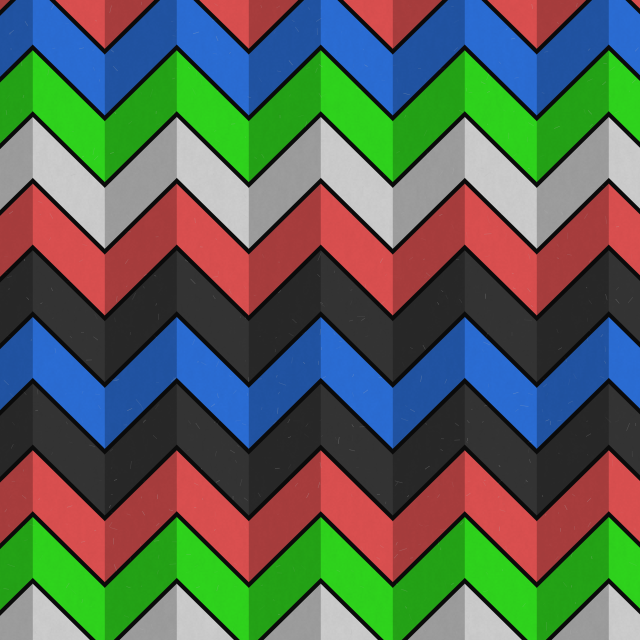
Reproduce this pattern procedurally as a three.js fragment shader.

```glsl
// Folded zigzag bands in five colours, split by dark outlines.
// A triangle wave bends stacked stripes; each rising flank is shaded.
// Fine grain and sparse hashed scratches give a lightly worn surface.

varying vec2 vUv;

float hash(vec2 p) {
  vec3 q = fract(vec3(p.xyx) * 0.1031);
  q += dot(q, q.yzx + 33.33);
  return fract((q.x + q.y) * q.z);
}

float valueNoise(vec2 p) {
  vec2 cell = floor(p), f = fract(p);
  f = f * f * (3.0 - 2.0 * f);
  return mix(mix(hash(cell), hash(cell + vec2(1.0, 0.0)), f.x),
             mix(hash(cell + vec2(0.0, 1.0)), hash(cell + 1.0), f.x), f.y);
}

// Band colours, counted downward from the top
vec3 bandColor(float band) {
  vec3 red = vec3(0.845, 0.307, 0.307);
  vec3 blue = vec3(0.165, 0.42, 0.82);
  vec3 green = vec3(0.18, 0.82, 0.11);
  vec3 silver = vec3(0.79);
  vec3 charcoal = vec3(0.2);
  if (band < 0.5) return red;
  if (band < 1.5) return blue;
  if (band < 2.5) return green;
  if (band < 3.5) return silver;
  if (band < 4.5) return red;
  if (band < 5.5) return charcoal;
  if (band < 6.5) return blue;
  if (band < 7.5) return charcoal;
  if (band < 8.5) return red;
  if (band < 9.5) return green;
  return silver;
}

// Short faint strokes, at most one per grid cell
float scratches(vec2 uv, float cells, float seed) {
  vec2 p = uv * cells, cell = floor(p);
  float angle = 6.2832 * hash(cell + seed);
  vec2 along = vec2(cos(angle), sin(angle));
  vec2 center = 0.3 + 0.4 * vec2(hash(cell + seed + 7.0), hash(cell + seed + 19.0));
  vec2 d = fract(p) - center;
  float reach = 0.02 + 0.16 * hash(cell + seed + 31.0);
  d -= along * clamp(dot(d, along), -reach, reach);
  float stroke = 1.0 - smoothstep(0.0002, 0.0013, length(d) / cells);
  float chosen = step(0.72, hash(cell + seed + 43.0));
  return stroke * chosen * hash(cell + seed + 57.0);
}

void main() {
  float soft = 0.001;

  // Zigzag: peaks at whole phases, valleys halfway between
  float phase = (vUv.x - 0.0512) / 0.225;
  float drop = 0.1107 * (1.0 - abs(2.0 * fract(phase) - 1.0));
  float row = (1.1342 - drop - vUv.y) / 0.10417;
  vec3 color = bandColor(floor(row));

  // Falling flanks are lit, rising flanks are in shade
  float fold = 0.225 * (0.25 - abs(fract(phase + 0.25) - 0.5));
  color *= mix(0.77, 1.0, smoothstep(-soft, soft, fold));

  // Surface grain, stretched a little upright
  float mottle = valueNoise(vUv * vec2(170.0, 60.0)) - 0.5;
  float grain = valueNoise(vUv * 420.0) - 0.5;
  color *= 1.0 + 0.018 * mottle + 0.02 * grain;

  // Outlines between bands
  float edge = abs(row - floor(row + 0.5)) * 0.10417 * 0.713;
  float line = 1.0 - smoothstep(0.0032 - soft, 0.0032 + soft, edge);
  color = mix(color, vec3(0.04), line);

  // Wear
  float wear = scratches(vUv, 31.0, 3.0) + scratches(vUv + 0.37, 43.0, 91.0);
  color = mix(color, vec3(0.7), 0.2 * wear * (1.0 - 0.7 * line));

  gl_FragColor = vec4(color, 1.0);
}
```
